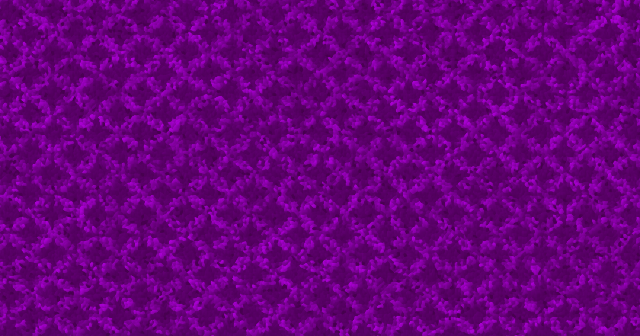
A Shadertoy shader for this pattern:

```glsl
vec2 hash2(vec2 p) {
    vec3 q = fract(p.xyx * vec3(0.1031, 0.1030, 0.0973));
    q += dot(q, q.yzx + 33.33);
    return fract((q.xx + q.yz) * q.zy);
}

vec2 noise2(vec2 p) {
    vec2 cell = floor(p), f = fract(p);
    f = f * f * (3.0 - 2.0 * f);
    return mix(mix(hash2(cell), hash2(cell + vec2(1, 0)), f.x),
               mix(hash2(cell + vec2(0, 1)), hash2(cell + vec2(1, 1)), f.x), f.y);
}

// Lens-shaped petals where circles on a diagonal grid overlap
float petalDepth(vec2 p) {
    p += 0.012 * (noise2(p * 14.0) - 0.5);
    vec2 repeats = p / vec2(0.1324, 0.1198);
    vec2 diagonal = vec2(repeats.x + repeats.y, repeats.x - repeats.y);
    vec2 local = abs(fract(diagonal) - 0.5);
    float across = 1.0 - max(local.x, local.y);
    return 0.707 - length(vec2(across, min(local.x, local.y)));
}

// Brightness of one tuft, rooted in either the ground or a petal
float tuftTone(vec2 root, vec2 rnd) {
    float petal = smoothstep(-0.03, 0.05, petalDepth(root));
    float wear = 0.85 + 0.3 * noise2(root * 11.0 + 40.0).x;
    float ground = 0.13 + 0.14 * rnd.x;
    float raised = (0.2 + 0.8 * rnd.x) * wear;
    float tone = mix(ground, raised, petal);
    return tone * (rnd.y < 0.04 ? 0.1 : 1.0);
}

// Blend of randomly turned, elongated tufts
float pile(vec2 p) {
    const float density = 105.0;
    vec2 grid = p * density, cell = floor(grid);
    float total = 0.0, weights = 0.0;
    for (int y = -1; y <= 1; y++)
    for (int x = -1; x <= 1; x++) {
        vec2 id = cell + vec2(x, y);
        vec2 root = id + 0.15 + 0.7 * hash2(id);
        vec2 rnd = hash2(id + 271.0);
        vec2 offset = grid - root;
        float angle = 6.2832 * hash2(id + 83.0).x;
        vec2 axis = vec2(cos(angle), sin(angle));
        vec2 turned = vec2(dot(offset, axis), dot(offset, vec2(-axis.y, axis.x)));
        turned *= vec2(0.75, 1.3);
        float weight = exp(-8.0 * dot(turned, turned));
        float shade = 1.0 + 0.25 * clamp(offset.y - offset.x, -1.0, 1.0);
        total += weight * shade * tuftTone(root / density, rnd);
        weights += weight;
    }
    return total / max(weights, 1e-5);
}

void mainImage(out vec4 fragColor, in vec2 fragCoord) {
    // Height units, measured from a lattice node
    vec2 p = (fragCoord - iResolution.xy * vec2(0.5, 0.542)) / iResolution.y;
    float tone = pile(p);

    // Fine upright fibres
    tone += 0.07 * (noise2(p * vec2(230.0, 120.0)).x - 0.5);

    vec3 color = mix(vec3(0.27, 0.0, 0.30), vec3(0.62, 0.0, 0.77), clamp(tone, 0.0, 1.1));
    fragColor = vec4(color, 1.0);
}
```
